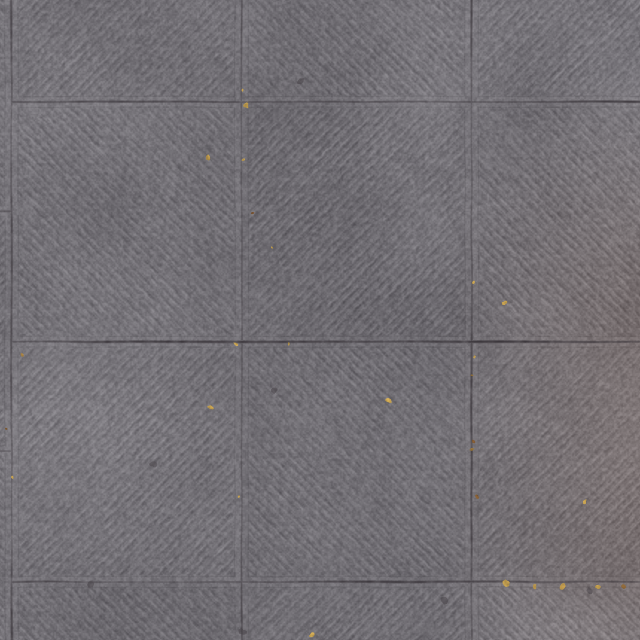
Reproduce this texture procedurally as a three.js fragment shader.

```glsl
varying vec2 vUv;

const vec2 GRID_ORIGIN = vec2(0.018, 0.091);
const vec2 TILE_SIZE = vec2(0.3595, 0.375);
const float RIDGE_SPACING = 0.0108;
const vec2 RIM_WIDTH = vec2(0.0105, 0.0085);

const vec3 STONE = vec3(0.456, 0.446, 0.468);
const vec3 WARM_STONE = vec3(0.49, 0.445, 0.44);
const vec3 JOINT_DARK = vec3(0.21, 0.19, 0.21);
const vec3 STAIN = vec3(0.27, 0.25, 0.27);
const vec3 LEAF_YELLOW = vec3(0.78, 0.63, 0.29);
const vec3 LEAF_BROWN = vec3(0.47, 0.31, 0.16);

float hash(vec2 p) {
  vec3 q = fract(p.xyx * vec3(0.1031, 0.103, 0.0973));
  q += dot(q, q.yzx + 33.33);
  return fract((q.x + q.y) * q.z);
}

float noise(vec2 p) {
  vec2 i = floor(p);
  vec2 f = fract(p);
  f = f * f * (3.0 - 2.0 * f);
  float low = mix(hash(i), hash(i + vec2(1.0, 0.0)), f.x);
  float high = mix(hash(i + vec2(0.0, 1.0)), hash(i + vec2(1.0)), f.x);
  return mix(low, high, f.y);
}

float fbm(vec2 p) {
  float sum = 0.0;
  float gain = 0.5;
  for (int i = 0; i < 4; i++) {
    sum += gain * noise(p);
    p = p * 2.03 + 17.7;
    gain *= 0.5;
  }
  return sum / 0.9375;
}

float band(float dist, float width) {
  return 1.0 - smoothstep(0.0, width, abs(dist));
}

// Signed light and shadow of broken diagonal ridges
float ridges(vec2 p, float slope, float spacing) {
  float across = (p.x - slope * p.y) * 0.7071;
  float along = (p.x + slope * p.y) * 0.7071;
  across += 0.0022 * (noise(p * 110.0) - 0.5);
  float row = floor(across / spacing);
  float phase = fract(across / spacing);
  float wear = mix(0.25, 1.0, noise(vec2(along * 75.0 + 90.0, row * 7.3 + 400.0)));
  wear *= mix(0.6, 1.2, noise(p * 9.0 + 31.0));
  return wear * (band(phase - 0.32, 0.26) - band(phase - 0.7, 0.28));
}

// Irregular elongated blob, 1 inside
float fleck(vec2 p, vec2 center, float radius, float angle) {
  vec2 d = p - center;
  float c = cos(angle);
  float s = sin(angle);
  d = vec2(c * d.x + s * d.y, (c * d.y - s * d.x) * 1.45);
  float edge = radius * (0.65 + 0.7 * noise(p * 260.0 + center * 50.0));
  return 1.0 - smoothstep(edge - 0.0012, edge + 0.0012, length(d));
}

// Dark joint, worn along its length
float joint(float dist, float along, float index) {
  float broad = noise(vec2(along * 5.0 + 3.0, index * 19.0 + 60.0));
  float fine = noise(vec2(along * 95.0, index * 23.0 + 80.0));
  float strength = mix(0.3, 0.95, broad) * mix(0.6, 1.0, fine);
  return strength * band(dist, mix(0.0022, 0.0038, broad));
}

void main() {
  vec2 uv = vUv;

  // Tile layout, with the far left column shifted
  vec2 wobble = 0.0016 * (vec2(noise(uv.yx * 14.0), noise(uv * 14.0 + 9.0)) - 0.5);
  vec2 grid = (uv + wobble - GRID_ORIGIN) / TILE_SIZE;
  grid.y += 0.456 * (1.0 - step(0.0, grid.x));
  vec2 tile = floor(grid);
  vec2 local = fract(grid);
  vec2 toEdge = min(local, 1.0 - local) * TILE_SIZE;
  vec2 nearest = floor(grid + 0.5);
  float slope = 1.0 - 2.0 * mod(tile.x + tile.y, 2.0);

  // Stone tone, grain and warm patch
  vec3 color = STONE + 0.018 * (hash(tile + 40.0) - 0.5);
  float warmth = smoothstep(0.65, 1.05, uv.x) * (1.0 - smoothstep(0.15, 0.6, abs(uv.y - 0.32)));
  color = mix(color, WARM_STONE, 0.75 * warmth);
  color += 0.085 * (fbm(uv * 6.0 + 5.0) - 0.5);
  color += 0.075 * (noise(uv * 210.0) - 0.5) + 0.06 * (noise(uv * 430.0) - 0.5);

  // Ridged field inside a plain rim
  vec2 inset = toEdge - RIM_WIDTH;
  float field = smoothstep(0.0, 0.003, min(inset.x, inset.y));
  color += 0.052 * field * ridges(uv, slope, RIDGE_SPACING);
  float rimLine = band(min(inset.x, inset.y), 0.0022);
  color -= 0.055 * rimLine * mix(0.4, 1.0, noise(uv * 45.0));
  color += 0.015 * (1.0 - field);

  // Joints between tiles
  float gap = max(joint(toEdge.x, uv.y, nearest.x + 4.0), joint(toEdge.y, uv.x, nearest.y + 11.0));
  color = mix(color, JOINT_DARK, gap);

  // Scattered dark stains
  for (int i = 0; i < 7; i++) {
    float id = float(i) + 1.0;
    vec2 center = vec2(hash(vec2(id, 71.0)), hash(vec2(id, 83.0)));
    color = mix(color, STAIN, 0.5 * fleck(uv, center, 0.006, id));
  }

  // Fallen leaf flecks: a group on the lower joint, some along joints, the rest loose
  for (int i = 0; i < 28; i++) {
    float id = float(i) + 1.0;
    vec2 center = vec2(hash(vec2(id, 12.0)), hash(vec2(id, 27.0)));
    vec2 snapped = GRID_ORIGIN + TILE_SIZE * floor((center - GRID_ORIGIN) / TILE_SIZE + 0.5);
    float radius = mix(0.002, 0.0062, pow(hash(vec2(id, 39.0)), 1.6));
    if (i < 5) {
      center = vec2(0.74 + 0.045 * id + 0.02 * center.x, GRID_ORIGIN.y - 0.009 * center.y);
      radius += 0.002;
    } else if (i < 15) {
      center.x = snapped.x + 0.018 * (hash(vec2(id, 55.0)) - 0.5);
    }
    vec3 leaf = mix(LEAF_YELLOW, LEAF_BROWN, smoothstep(0.45, 0.95, hash(vec2(id, 64.0))));
    leaf *= 0.85 + 0.3 * noise(uv * 300.0);
    color = mix(color, leaf, 0.9 * fleck(uv, center, radius, id * 2.4));
  }

  gl_FragColor = vec4(color, 1.0);
}
```
